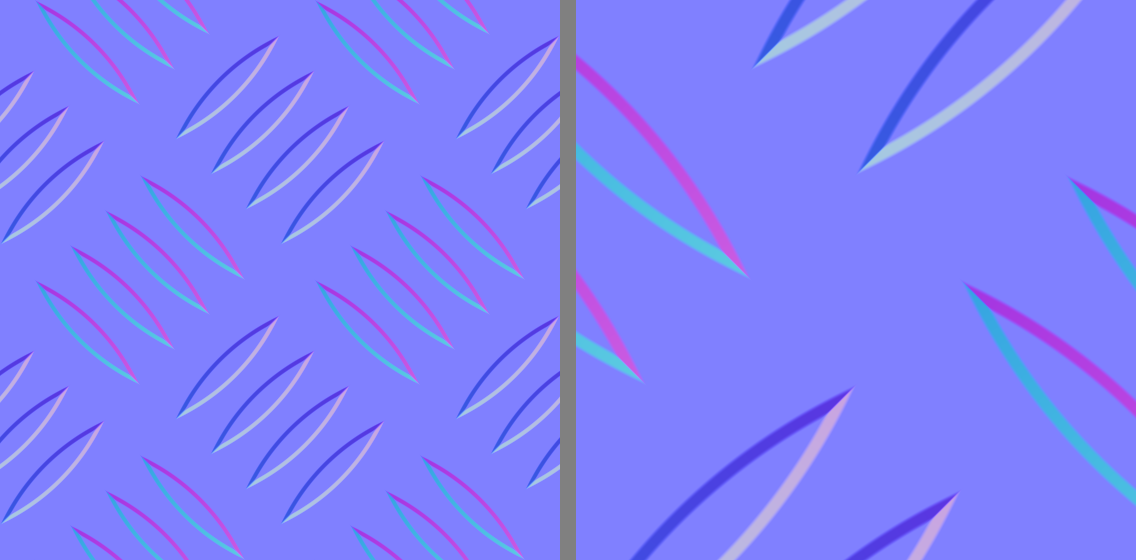
Left, the full canvas; right, a detail of the centre.
This texture map is drawn by a WebGL 1 fragment shader. Its source:

```glsl
precision highp float;
// Tangent-space normal map of diamond tread plate: groups of four slim raised lenses on alternating diagonals.

uniform vec2 u_resolution;

// Lateral slope of the bevelled rim of one lens; p is relative to its centre, axis is unit length.
vec2 lensSlope(vec2 p, vec2 axis, float pixel) {
  vec2 across = vec2(-axis.y, axis.x);
  vec2 q = vec2(dot(p, across), dot(p, axis));

  // Two mirrored arcs of radius 6.11 meet in pointed tips
  vec2 fromArcCentre = vec2(abs(q.x) + 5.73, q.y);
  float arcLength = length(fromArcCentre);
  float d = arcLength - 6.11;

  // Outward direction, blended over the crease at the tips
  vec2 outward = fromArcCentre / arcLength;
  outward.x *= clamp(q.x / pixel, -1.0, 1.0);

  float soft = max(0.025, 0.75 * pixel);
  float rim = smoothstep(-0.125 - soft, -0.125 + soft, d)
            * (1.0 - smoothstep(-0.015 - soft, -0.015 + soft, d));
  return 0.84 * rim * (outward.x * across + outward.y * axis);
}

// Shortest offset to a point that recurs every 8 units
vec2 wrapTile(vec2 offset) {
  return mod(offset + 4.0, 8.0) - 4.0;
}

void main() {
  // Two tiles across and down, each 8 units wide
  vec2 p = gl_FragCoord.xy / u_resolution * 16.0;
  float pixel = 16.0 / min(u_resolution.x, u_resolution.y);

  vec2 slope = vec2(0.0);
  for (int i = 0; i < 4; i++) {
    float k = float(i);
    vec2 rising = wrapTile(p - vec2(6.5 + k, 5.5 - k));
    vec2 falling = wrapTile(p - vec2(5.5 - k, 1.5 - k));
    slope += lensSlope(rising, normalize(vec2(1.0, 1.0)), pixel);
    slope += lensSlope(falling, normalize(vec2(1.0, -1.0)), pixel);
  }

  // Green channel points down
  vec3 normal = normalize(vec3(slope.x, -slope.y, 1.0));
  gl_FragColor = vec4(normal * 0.5 + 0.5, 1.0);
}
```
